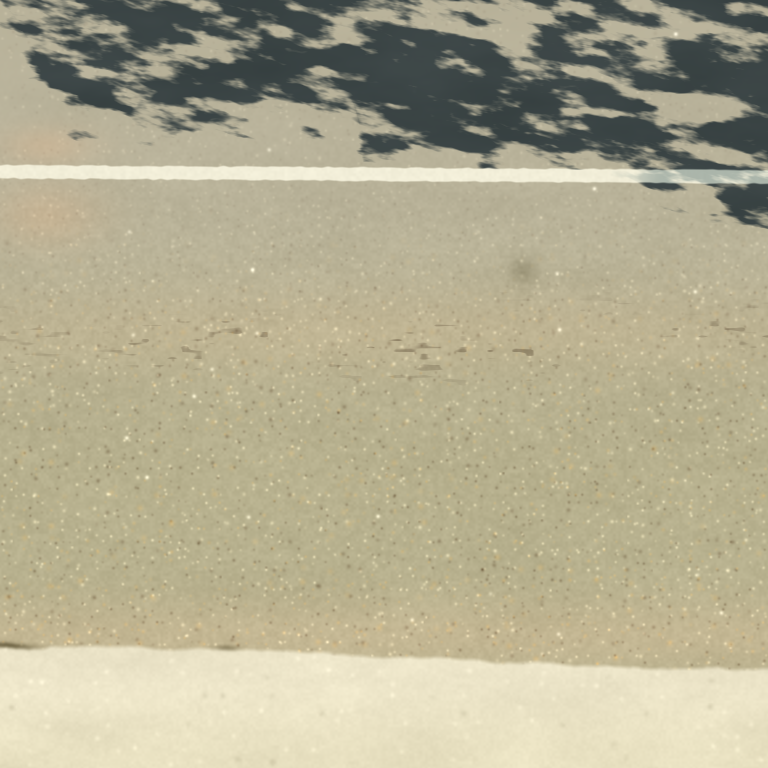
Give the GLSL for this texture, as a WebGL 2 fragment shader.

```glsl
#version 300 es
precision highp float;

uniform vec2 u_resolution;
out vec4 fragColor;

float hash(vec2 p) {
    vec3 q = fract(p.xyx * 0.1031);
    q += dot(q, q.yzx + 33.33);
    return fract((q.x + q.y) * q.z);
}

float noise(vec2 p) {
    vec2 i = floor(p), f = fract(p);
    f = f * f * (3.0 - 2.0 * f);
    return mix(mix(hash(i), hash(i + vec2(1, 0)), f.x),
               mix(hash(i + vec2(0, 1)), hash(i + vec2(1, 1)), f.x), f.y);
}

float fbm(vec2 p) {
    float sum = 0.0, amp = 0.53;
    for (int i = 0; i < 4; i++) {
        sum += amp * noise(p);
        p = mat2(0.96, 0.28, -0.28, 0.96) * p * 2.03 + 17.3;
        amp *= 0.5;
    }
    return sum;
}

float blob(vec2 p, vec2 center, vec2 radius) {
    vec2 d = (p - center) / radius;
    return exp(-dot(d, d));
}

// One randomly placed, soft grain in some of the grid cells
float flecks(vec2 p, float cells, float chance, float radius, float seed) {
    vec2 id = floor(p * cells) + seed;
    vec2 center = 0.25 + 0.5 * vec2(hash(id + 3.7), hash(id + 9.2));
    float strength = step(hash(id), chance) * (0.35 + 0.65 * hash(id + 5.1));
    return strength * blob(fract(p * cells), center, vec2(radius));
}

// Tree shadow: a ragged lower border and streaky gaps between leaves
float leafShadow(vec2 p) {
    float reach = 0.135 * smoothstep(-0.02, 0.1, p.x) + 0.03 * p.x
                + 0.04 * smoothstep(0.455, 0.475, p.x)
                + 0.07 * smoothstep(0.72, 1.0, p.x);
    float cover = 0.22
                - 0.36 * blob(p, vec2(0.62, 0.97), vec2(0.28, 0.035))
                - 0.25 * blob(p, vec2(0.38, 0.955), vec2(0.08, 0.025))
                - 0.85 * blob(p, vec2(0.915, 0.86), vec2(0.05, 0.02))
                + 0.40 * blob(p, vec2(0.56, 0.87), vec2(0.11, 0.035))
                + 0.30 * blob(p, vec2(0.27, 0.885), vec2(0.04, 0.04))
                + 0.30 * blob(p, vec2(0.41, 0.995), vec2(0.05, 0.02))
                + 0.60 * blob(p, vec2(1.0, 0.88), vec2(0.03, 0.05));
    float inside = (reach - 1.0 + p.y) * 18.0;
    float leaves = fbm(vec2(p.x * 23.0 + p.y * 8.0, p.y * 62.0 + p.x * 9.0));
    return smoothstep(-0.24, 0.26, min(inside, cover) + (leaves - 0.5) * 2.2);
}

void main() {
    vec2 p = gl_FragCoord.xy / u_resolution;
    float grain = noise(p * 150.0) + noise(p * 290.0 + 40.0) - 1.0;
    float blotch = fbm(p * vec2(9.0, 22.0)) - 0.5;

    // Asphalt, greyer far away and warmer across the worn bands
    vec3 road = mix(vec3(0.715, 0.69, 0.555), vec3(0.725, 0.70, 0.605), smoothstep(0.35, 0.85, p.y));
    road += vec3(0.03, 0.012, 0.0) * blob(p, vec2(0.5, 0.57), vec2(0.8, 0.055));
    road += vec3(0.05, 0.025, 0.02) * blob(p, vec2(0.5, 0.17), vec2(2.0, 0.05));
    road += vec3(0.05, 0.005, -0.015) * (blob(p, vec2(0.06, 0.81), vec2(0.06, 0.025))
                                       + blob(p, vec2(0.06, 0.72), vec2(0.07, 0.04)));
    road += 0.035 * blotch + 0.03 * grain * smoothstep(1.0, 0.6, p.y);
    road -= 0.10 * blob(p, vec2(0.68, 0.648), vec2(0.018));

    // Loose stones and thin cracks
    float near = smoothstep(0.78, 0.45, p.y);
    for (int i = 0; i < 3; i++) {
        float k = float(i);
        float cells = 52.0 + 31.0 * k;
        road += vec3(0.17, 0.16, 0.14) * (0.35 + 0.65 * near) * flecks(p, cells, 0.12, 0.13 + 0.04 * k, 11.0 + 60.0 * k);
        road -= vec3(0.12, 0.14, 0.13) * (0.25 + 0.75 * near) * flecks(p, cells, 0.11, 0.15 + 0.03 * k, 307.0 + 60.0 * k);
        road += vec3(0.07, 0.02, -0.04) * near * flecks(p, cells, 0.10, 0.20, 611.0 + 60.0 * k);
    }
    road += 0.32 * flecks(p, 38.0, 0.022, 0.10, 901.0);
    float crack = smoothstep(0.76, 0.92, noise(p * vec2(58.0, 210.0)));
    road -= vec3(0.17, 0.18, 0.16) * crack * smoothstep(0.45, 0.75, noise(p * vec2(9.0, 28.0) + 5.0))
          * blob(p, vec2(0.6, 0.555), vec2(0.7, 0.045));

    // Leaf shadow on the road
    float shadow = leafShadow(p);
    vec3 shade = vec3(0.215, 0.255, 0.26) + 0.05 * blotch;
    vec3 color = mix(road, shade, shadow * 0.97);

    // Painted line, worn at its borders
    float lineOffset = abs(p.y - mix(0.7765, 0.7695, p.x));
    float wear = 0.0018 * (noise(p * vec2(110.0, 60.0)) - 0.5);
    float paint = 1.0 - smoothstep(0.0072, 0.0102, lineOffset + wear);
    vec3 paintColor = vec3(0.95, 0.935, 0.85) + 0.02 * grain;
    paintColor = mix(paintColor, vec3(0.52, 0.59, 0.57), 0.65 * shadow * smoothstep(0.78, 0.87, p.x));
    color = mix(color, paintColor, paint);

    // Pale pavement with an uneven border
    float border = 0.157 - 0.028 * smoothstep(0.1, 1.0, p.x)
                 + 0.009 * (fbm(vec2(p.x * 28.0, 4.0)) - 0.5);
    vec3 pavement = mix(vec3(0.905, 0.875, 0.75), vec3(0.925, 0.895, 0.785), smoothstep(0.0, 0.14, p.y));
    pavement += 0.07 * blotch + 0.018 * grain;
    pavement += 0.06 * flecks(p, 60.0, 0.15, 0.2, 44.0) - 0.07 * flecks(p, 47.0, 0.07, 0.2, 77.0);
    color = mix(color, pavement, smoothstep(0.004, -0.004, p.y - border));

    // Dirt caught along the pavement border
    float dirt = blob(p, vec2(0.01, border + 0.002), vec2(0.035, 0.004))
               + 0.6 * blob(p, vec2(0.295, border + 0.002), vec2(0.015, 0.004));
    color = mix(color, vec3(0.36, 0.32, 0.20), 0.75 * dirt);

    fragColor = vec4(clamp(color, 0.0, 1.0), 1.0);
}
```
